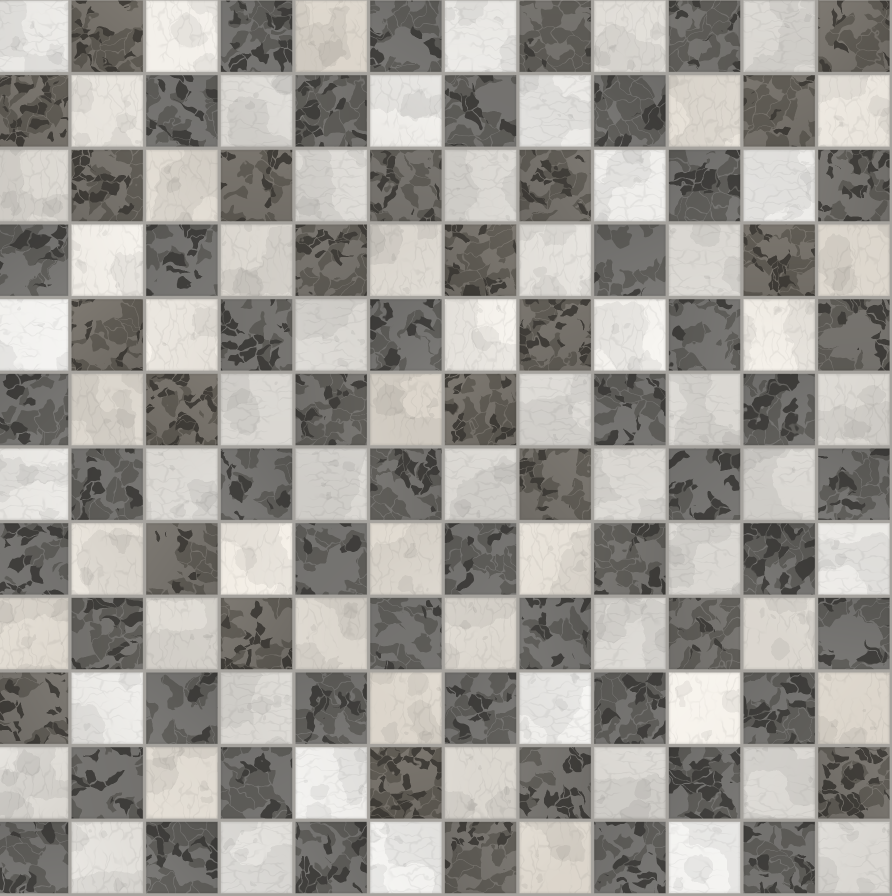
A Shadertoy shader for this pattern:

```glsl
// Checkerboard of flaked dark stone and stained pale marble tiles with thin grout.

const float TILES = 12.0;                  // tiles per canvas height
const vec2  OFFSET = vec2(0.064, -0.015);  // grid shift, in tiles
const float GROUT_HALF = 0.022;            // half the joint width, in tiles
const float EDGE_SHADE = 0.94;             // darkening at tile rims
const int   STAINS = 5;                    // round stains per pale tile
const int   SAMPLES = 2;                   // subsamples per axis
const vec3  GROUT = vec3(0.65, 0.64, 0.62);
const vec3  STONE = vec3(0.455, 0.45, 0.44);
const vec3  STONE_MID = vec3(0.36, 0.355, 0.34);
const vec3  STONE_DARK = vec3(0.245, 0.24, 0.23);
const vec3  MARBLE = vec3(0.855, 0.845, 0.825);
const vec3  MARBLE_LIGHT = vec3(0.965, 0.963, 0.955);
const vec3  WARM = vec3(1.01, 0.985, 0.95);

vec2 hash22(vec2 p) {
    vec3 q = fract(p.xyx * vec3(0.1031, 0.1030, 0.0973));
    q += dot(q, q.yzx + 33.33);
    return fract((q.xx + q.yz) * q.zy);
}

float noise(vec2 p) {
    vec2 i = floor(p), f = fract(p);
    f = f * f * (3.0 - 2.0 * f);
    float low = mix(hash22(i).x, hash22(i + vec2(1, 0)).x, f.x);
    float high = mix(hash22(i + vec2(0, 1)).x, hash22(i + vec2(1, 1)).x, f.x);
    return mix(low, high, f.y);
}

vec2 noise2(vec2 p) {
    return vec2(noise(p), noise(p + 37.7)) - 0.5;
}

// Voronoi cells: x = distance to the border, y = random value of the cell
vec2 shards(vec2 p) {
    vec2 base = floor(p), nearest = vec2(0), cell = base;
    float best = 9.0;
    for (int k = 0; k < 9; k++) {
        vec2 c = base + vec2(k % 3 - 1, k / 3 - 1);
        vec2 r = c + hash22(c) - p;
        if (dot(r, r) < best) { best = dot(r, r); nearest = r; cell = c; }
    }
    float border = 9.0;
    for (int k = 0; k < 25; k++) {
        vec2 c = cell + vec2(k % 5 - 2, k / 5 - 2);
        vec2 r = c + hash22(c) - p, d = r - nearest;
        if (dot(d, d) > 1e-5) border = min(border, dot(0.5 * (r + nearest), normalize(d)));
    }
    return vec2(border, hash22(cell + 71.3).y);
}

vec2 turn(vec2 p, float a) {
    return mat2(cos(a), sin(a), -sin(a), cos(a)) * p;
}

vec3 darkTile(vec2 f, vec2 id) {
    vec2 rnd = hash22(id + 5.0), seed = 90.0 * hash22(id + 19.0);
    vec2 q = turn(f - 0.5, 6.28 * rnd.x) + seed;
    q += 0.16 * noise2(q * 6.0) + 0.05 * noise2(q * 17.0);
    // broad mid-tone shards, then smaller dark flakes in clusters
    vec2 broad = shards(q * vec2(4.0, 6.0));
    float mid = step(broad.y, 0.05 + 0.85 * noise(q * 3.0)) * smoothstep(0.01, 0.05, broad.x);
    vec2 fine = shards(turn(q, 1.1) * vec2(1.0, 1.45) * mix(4.5, 7.0, rnd.y));
    float cluster = smoothstep(0.3, 0.75, noise(q * 2.6 + 11.0));
    float flake = step(fine.y, 0.06 + 0.36 * cluster) * smoothstep(0.03, 0.08, fine.x);
    vec3 col = mix(STONE, STONE_MID, mid);
    col = mix(col, STONE_DARK, flake);
    col *= 1.0 + 0.09 * dot(f - 0.5, rnd - 0.5) * 2.0;
    return col * mix(vec3(1), WARM, 1.2 * smoothstep(0.35, 1.0, rnd.y));
}

vec3 paleTile(vec2 f, vec2 id) {
    vec2 rnd = hash22(id + 3.0), seed = 90.0 * hash22(id + 47.0);
    vec2 q = f + seed;
    vec2 wobble = 0.09 * noise2(q * 9.0) + 0.03 * noise2(q * 24.0);
    // polished tone leaning towards one side
    float tone = rnd.x * rnd.x + 0.5 * dot(f - 0.5, hash22(id + 8.0) - 0.5);
    vec3 col = mix(MARBLE, MARBLE_LIGHT, clamp(tone, 0.0, 1.0));
    // wide wash with a ragged rim
    float wash = step(0.56, noise((q + wobble) * 1.9));
    col *= 1.0 - 0.055 * wash;
    // round stains, few of them large
    float stain = 0.0;
    for (int i = 0; i < STAINS; i++) {
        vec2 centre = hash22(id * 7.0 + float(i) * 13.0);
        float size = hash22(id * 3.0 + float(i) * 29.0).x;
        float radius = 0.03 + 0.19 * size * size * size;
        stain = max(stain, step(length(f + wobble - centre), radius));
    }
    col *= 1.0 - 0.055 * stain;
    // faint stretched veins, along or across the tile
    vec2 stretch = rnd.y > 0.5 ? vec2(8.0, 3.2) : vec2(3.2, 8.0);
    float vein = 1.0 - smoothstep(0.01, 0.10, shards((q + wobble) * stretch).x);
    col *= 1.0 - 0.05 * vein * smoothstep(0.15, 0.6, noise(q * 5.0));
    return col * mix(vec3(1), WARM, 0.7 * smoothstep(0.4, 1.0, rnd.y));
}

vec3 floorColour(vec2 p, float px) {
    vec2 id = floor(p), f = fract(p), side = min(f, 1.0 - f);
    float edge = min(side.x, side.y) - GROUT_HALF;
    bool pale = mod(id.x + id.y, 2.0) > 0.5;
    vec3 tile = pale ? paleTile(f, id) : darkTile(f, id);
    tile *= mix(EDGE_SHADE, 1.0, smoothstep(0.0, 0.04, edge));
    return mix(GROUT, tile, smoothstep(-0.5 * px, 0.5 * px, edge));
}

void mainImage(out vec4 fragColor, in vec2 fragCoord) {
    float px = TILES / iResolution.y;
    vec3 sum = vec3(0);
    for (int k = 0; k < SAMPLES * SAMPLES; k++) {
        vec2 sub = (vec2(k % SAMPLES, k / SAMPLES) + 0.5) / float(SAMPLES) - 0.5;
        sum += floorColour((fragCoord + sub) * px + OFFSET, px);
    }
    fragColor = vec4(sum / float(SAMPLES * SAMPLES), 1.0);
}
```
